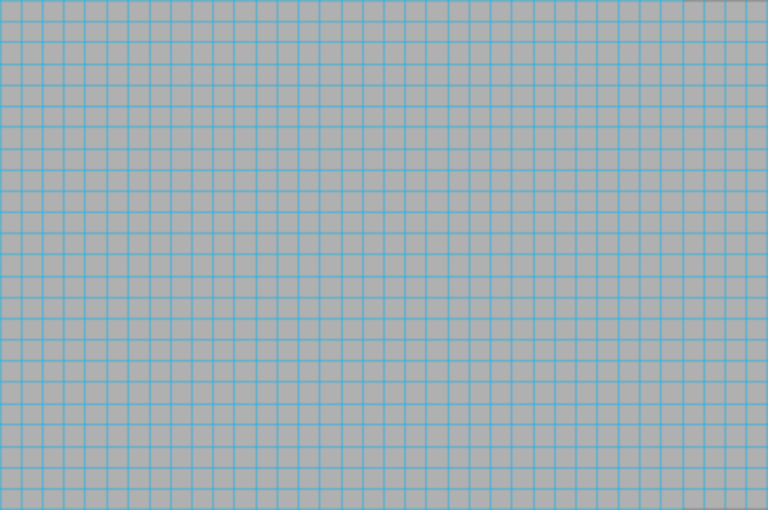
Write a WebGL 1 fragment shader that draws this pattern.

```glsl
precision highp float;
// Blue graph-paper ruling on flat grey, 36 cells across and 24 down.
// Each line is a soft Gaussian stroke settled on a coarse printing raster:
// crisp lines sit on a raster dot, pale wide ones straddle two dots.

uniform vec2 u_resolution;

const vec2 RASTER = vec2(512.0, 340.0); // printing dots across the sheet
const vec2 CELLS = vec2(36.0, 24.0);

// 1.0 when index lies in the inclusive range
float inRange(float index, float first, float last) {
  return step(first - 0.5, index) * step(index, last + 0.5);
}

// Ink coverage of the nearest line along one axis, measured in raster dots
float lineInk(float position, float index, float pitch, float size, float straddles) {
  float ideal = index * pitch;
  float onDot = floor(ideal - 0.1) + 0.5;
  float betweenDots = floor(ideal + 0.5);
  float centre = clamp(mix(onDot, betweenDots, straddles), 0.5, size - 0.5);
  float offset = (position - centre) / 0.58;
  return 0.48 * exp(-0.5 * offset * offset);
}

void main() {
  // Sheet coordinates, with rows counted from the top
  vec2 sheet = gl_FragCoord.xy / u_resolution;
  sheet.y = 1.0 - sheet.y;
  vec2 dots = sheet * RASTER;
  vec2 pitch = RASTER / CELLS;
  vec2 index = floor(sheet * CELLS + 0.5);

  // Groups of lines that fall between raster dots
  float paleColumn = inRange(index.x, 7.0, 28.0);
  float paleRow = inRange(index.y, 2.0, 5.0) + inRange(index.y, 20.0, 23.0);

  float columnInk = lineInk(dots.x, index.x, pitch.x, RASTER.x, paleColumn);
  float rowInk = lineInk(dots.y, index.y, pitch.y, RASTER.y, paleRow);

  // The outer rows turn grey over the last four columns
  float outerRow = 1.0 - inRange(index.y, 1.0, CELLS.y - 1.0);
  float greyed = outerRow * step(32.0, sheet.x * CELLS.x);

  vec3 blue = vec3(0.10, 0.69, 0.90);
  vec3 color = vec3(0.69);
  color = mix(color, mix(blue, vec3(0.42, 0.46, 0.48), greyed), rowInk);
  color = mix(color, blue, columnInk);
  gl_FragColor = vec4(color, 1.0);
}
```
